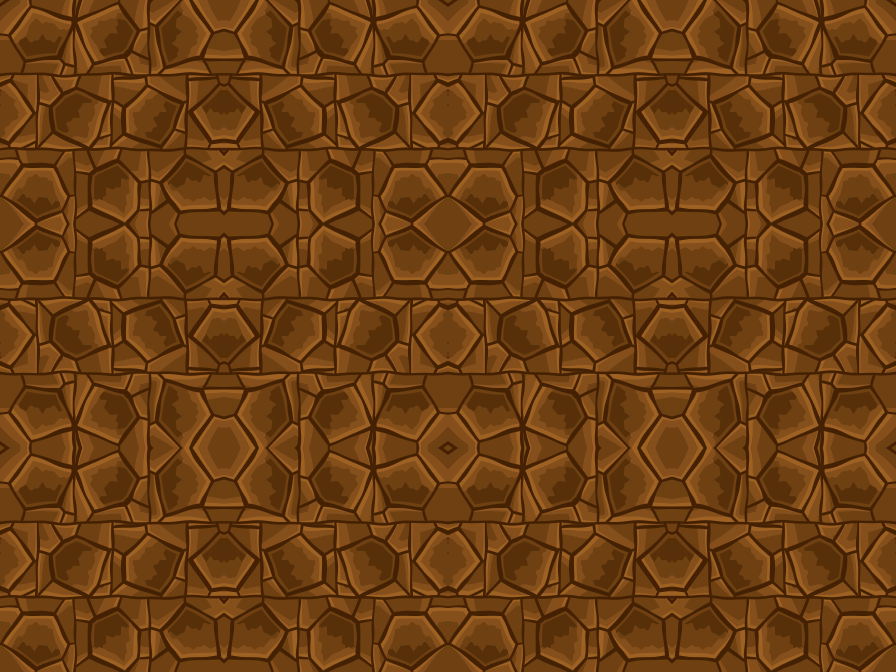
Write a Shadertoy shader that draws this texture.

```glsl
const vec3 CRACK = vec3(0.27, 0.13, 0.01);
const vec3 SHADE = vec3(0.34, 0.19, 0.04);
const vec3 STONE = vec3(0.43, 0.25, 0.07);
const vec3 LIGHT = vec3(0.52, 0.31, 0.11);
const vec3 SHINE = vec3(0.62, 0.38, 0.14);

vec2 hash2(vec2 p) {
    return fract(sin(vec2(dot(p, vec2(127.1, 311.7)), dot(p, vec2(269.5, 183.3)))) * 43758.5);
}

// Stone centre (xy) and power weight (z): one large stone, a ring of five, two corners
vec3 stoneSite(int i, vec2 block) {
    vec2 r = hash2(block + float(i) * vec2(3.7, 1.9) + 5.0);
    if (i == 0) return vec3(0.5 + 0.22 * (r - 0.5), 0.07);
    if (i < 6) {
        float angle = 1.2566 * (float(i) + 0.4 * r.x) + 6.2832 * hash2(block).x;
        return vec3(0.5 + (0.52 + 0.12 * r.y) * vec2(cos(angle), sin(angle)), 0.0);
    }
    float side = float(i - 6);
    float flip = step(0.5, hash2(block + 8.1).x);
    return vec3(vec2(side, abs(flip - side)) + 0.25 * (r - 0.5), 0.0);
}

// Keeps the distance to the nearest edge, and to the nearest edge facing the light
void addEdge(float d, vec2 normal, vec2 lightDir, inout float edge, inout float litEdge) {
    edge = min(edge, d);
    if (dot(normal, lightDir) > 0.3) litEdge = min(litEdge, d);
}

float zigzag(float x) {
    return abs(fract(x) - 0.5) * 2.0;
}

void mainImage(out vec4 fragColor, in vec2 fragCoord) {
    // Mirrored square tiles, four across and three down
    vec2 tile = vec2(4.0, 3.0) * fragCoord / iResolution.xy;
    tile.y = 3.0 - tile.y;
    vec2 p = 3.0 * abs(mod(tile + 1.0, 2.0) - 1.0);
    float px = 9.0 / iResolution.y;

    // Three rows of blocks, the middle row shifted by half
    p += 0.012 * sin(p.yx * vec2(4.1, 5.3)) + 0.006 * sin(p.yx * 13.0);
    float row = clamp(floor(p.y), 0.0, 2.0);
    float shifted = mod(row, 2.0);
    p.x += 0.5 * shifted;
    vec2 block = vec2(clamp(floor(p.x), 0.0, 2.0 + shifted), row);
    vec2 f = p - block;

    // Owning stone
    int owner = 0;
    float best = 9.0;
    for (int i = 0; i < 8; i++) {
        vec3 s = stoneSite(i, block);
        float power = dot(f - s.xy, f - s.xy) - s.z;
        if (power < best) {
            best = power;
            owner = i;
        }
    }
    vec3 site = stoneSite(owner, block);
    bool large = owner == 0;
    vec2 rnd = hash2(block + float(owner) * 7.3);
    float lightAngle = 6.2832 * hash2(block + 2.6).y + (large ? 0.0 : 4.0 * (rnd.x - 0.5));
    vec2 lightDir = vec2(cos(lightAngle), sin(lightAngle));

    // Edges between stones
    float edge = 9.0, litEdge = 9.0;
    for (int i = 0; i < 8; i++) {
        if (i == owner) continue;
        vec3 s = stoneSite(i, block);
        vec2 gap = s.xy - site.xy;
        float d = (dot(f - s.xy, f - s.xy) - s.z - best) / (2.0 * length(gap));
        addEdge(d, normalize(gap), lightDir, edge, litEdge);
    }

    // Block seams, left out on the mirror lines
    vec2 seam = p - clamp(round(p), vec2(1.0), vec2(2.0 + shifted, 2.0));
    addEdge(abs(seam.x), vec2(-sign(seam.x), 0.0), lightDir, edge, litEdge);
    addEdge(abs(seam.y), vec2(0.0, -sign(seam.y)), lightDir, edge, litEdge);

    // Stepped facets with jagged borders
    vec2 local = f - site.xy;
    float along = dot(local, lightDir);
    float across = dot(local, vec2(-lightDir.y, lightDir.x));
    float jag = zigzag(across * 4.0 + rnd.y) + 0.5 * zigzag(across * 9.0);
    float lightWidth = large ? 0.12 + 0.05 * jag : 0.08 + 0.1 * rnd.y + 0.25 * across;
    float shineWidth = large ? 0.08 : 0.03 + 0.025 * rnd.x + 0.1 * across;

    // Cracks taper along their length
    float taper = 1.0 + 0.35 * sin(p.x * 7.0 + 2.0 * sin(p.y * 5.0)) * sin(p.y * 6.0 + 1.0);
    float crackWidth = (large ? 0.034 : 0.018) * taper;

    float shade = large ? min(0.09 * jag - 0.14 - along, edge - 0.07) : -1.0;
    vec3 color = mix(STONE, SHADE, clamp(shade / px + 0.5, 0.0, 1.0));
    color = mix(color, LIGHT, clamp((lightWidth - litEdge) / px + 0.5, 0.0, 1.0));
    color = mix(color, SHINE, clamp((shineWidth - litEdge) / px + 0.5, 0.0, 1.0));
    color = mix(color, CRACK, clamp((crackWidth - edge) / px + 0.5, 0.0, 1.0));
    fragColor = vec4(color, 1.0);
}
```
